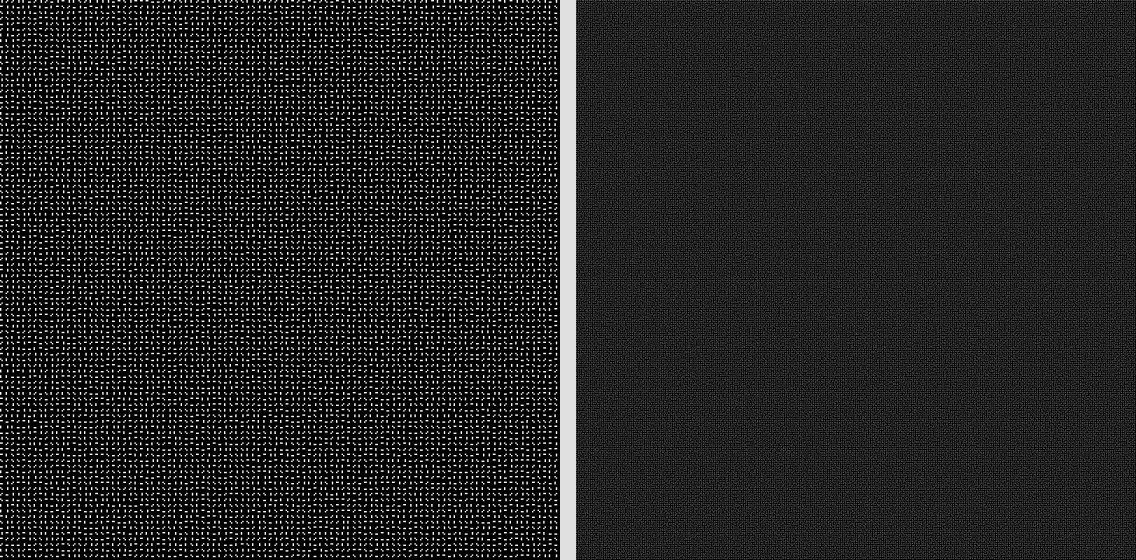
Left, the tile; right, the same tile 3 across and 3 down.
Give the GLSL for this pattern, as a Shadertoy shader.

```glsl
// Two integer-hashed random values per cell
uvec2 cellHash(ivec2 cell) {
    uint h = uint(cell.x) * 1597334677u ^ uint(cell.y) * 3812015801u;
    h = (h ^ (h >> 16)) * 2246822519u;
    h = (h ^ (h >> 13)) * 3266489917u;
    h ^= h >> 16;
    return uvec2(h & 3u, (h >> 8) % 3u);
}

// Share of the pixel footprint covered by a unit square
float squareCoverage(vec2 p, vec2 corner, vec2 footprint) {
    vec2 low = max(p - 0.5 * footprint, corner);
    vec2 high = min(p + 0.5 * footprint, corner + 1.0);
    vec2 overlap = max(high - low, 0.0) / footprint;
    return overlap.x * overlap.y;
}

vec2 quadrant(uint index) {
    return vec2(index & 1u, index >> 1);
}

void mainImage(out vec4 fragColor, in vec2 fragCoord) {
    // 100 x 100 cells of 4 x 4 units, each mark centred in its cell
    vec2 grid = fragCoord / iResolution.xy * 400.0 + vec2(1.0, -1.0);
    vec2 footprint = 400.0 / iResolution.xy;
    ivec2 cell = ivec2(mod(floor(grid / 4.0), 100.0));
    vec2 local = mod(grid, 4.0);

    // Two different quadrants lit: a bar or a diagonal pair
    uvec2 random = cellHash(cell);
    uint first = random.x;
    uint second = (first + 1u + random.y) & 3u;

    float light = squareCoverage(local, 1.0 + quadrant(first), footprint)
                + squareCoverage(local, 1.0 + quadrant(second), footprint);
    fragColor = vec4(vec3(min(light, 1.0)), 1.0);
}
```
